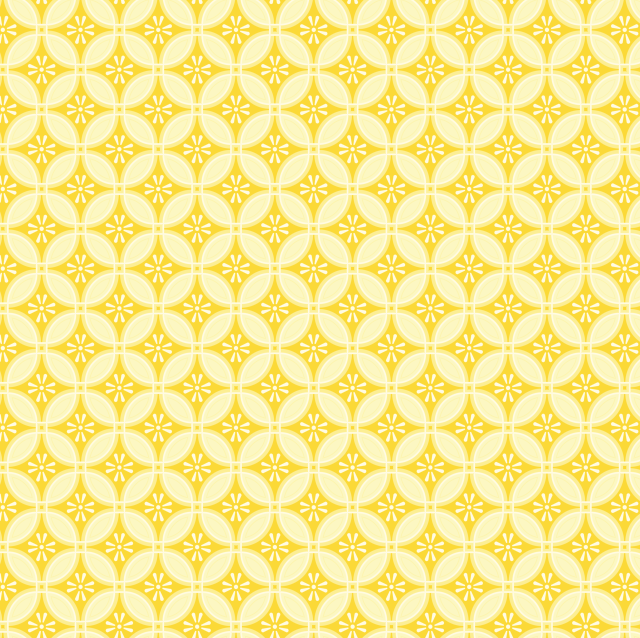
This pattern is drawn by a WebGL 2 fragment shader. Its source:

```glsl
#version 300 es
precision highp float;
// Yellow lattice of interlocking rounded rings, with small squares at the joints and flowers in the gaps.

#define REPEATS vec2(8.233, 8.017)   // repeats across and down
#define OFFSET vec2(0.536, 0.642)    // position of one joint, in repeats
#define JOINT 0.065                  // half side of the joint squares
#define LINE_WIDTH 0.021             // width of the white lines
#define BAND 0.057                   // width of the pale band around the rings
#define PETAL_ANGLE 0.30             // lean of each petal from its axis

uniform vec2 u_resolution;
out vec4 outColor;

const vec3 GOLD  = vec3(0.985, 0.850, 0.215);
const vec3 PALE  = vec3(0.990, 0.935, 0.575);
const vec3 CREAM = vec3(0.990, 0.970, 0.760);
const vec3 WHITE = vec3(1.000, 0.985, 0.890);

float pixel; // size of one pixel, in repeats

float cover(float d) {
    return 1.0 - smoothstep(-0.7 * pixel, 0.7 * pixel, d);
}

// Ring outline: a square with corners so round that its sides only span a joint.
float ring(vec2 p) {
    vec2 q = abs(p) - JOINT;
    return length(max(q, 0.0)) + min(max(q.x, q.y), 0.0) - (0.5 - 2.0 * JOINT);
}

float square(vec2 p, float halfSide) {
    vec2 q = abs(p) - halfSide;
    return max(q.x, q.y);
}

// Teardrop petal along the x axis, widening outward.
float petal(vec2 p) {
    float t = clamp((p.x - 0.065) / 0.095, 0.0, 1.0);
    return length(p - vec2(mix(0.065, 0.160, t), 0.0)) - mix(0.009, 0.023, t);
}

// Eight petals around a dot; p is already folded into one octant.
float flower(vec2 p) {
    float c = cos(PETAL_ANGLE), s = sin(PETAL_ANGLE);
    vec2 along = vec2(c * p.x + s * p.y, c * p.y - s * p.x);
    return min(petal(along), length(p) - 0.027);
}

void main() {
    vec2 p = gl_FragCoord.xy / u_resolution * REPEATS - OFFSET;
    pixel = max(REPEATS.x / u_resolution.x, REPEATS.y / u_resolution.y);

    // Nearest flower centre on the staggered grid, folded to one octant
    vec2 a = fract(p - vec2(0.5, 0.0) + 0.5) - 0.5;
    vec2 b = fract(p - vec2(0.0, 0.5) + 0.5) - 0.5;
    vec2 q = abs(a.x) + abs(a.y) < abs(b.x) + abs(b.y) ? abs(a) : abs(b);
    if (q.y > q.x) q = q.yx;

    float own = ring(q);
    float neighbour = ring(q - 0.5);
    vec2 joint = q - vec2(0.5, 0.0);

    // Gold star and its pale surround
    vec3 color = mix(PALE, GOLD, cover(BAND - neighbour));

    // Leaf where two rings overlap, with a faint inner vein
    color = mix(color, CREAM, cover(neighbour));
    float vein = cover(abs(neighbour + 0.052) - 0.006);
    color = mix(color, PALE, 0.4 * vein);

    // Joint square and its dot
    color = mix(color, mix(PALE, CREAM, 0.25), cover(square(joint, JOINT)));
    color = mix(color, GOLD, cover(square(joint, 0.021)));

    // White ring lines and flower
    float lines = min(abs(own), abs(neighbour)) - 0.5 * LINE_WIDTH;
    color = mix(color, WHITE, cover(lines));
    color = mix(color, WHITE, cover(flower(q)));

    outColor = vec4(color, 1.0);
}
```
